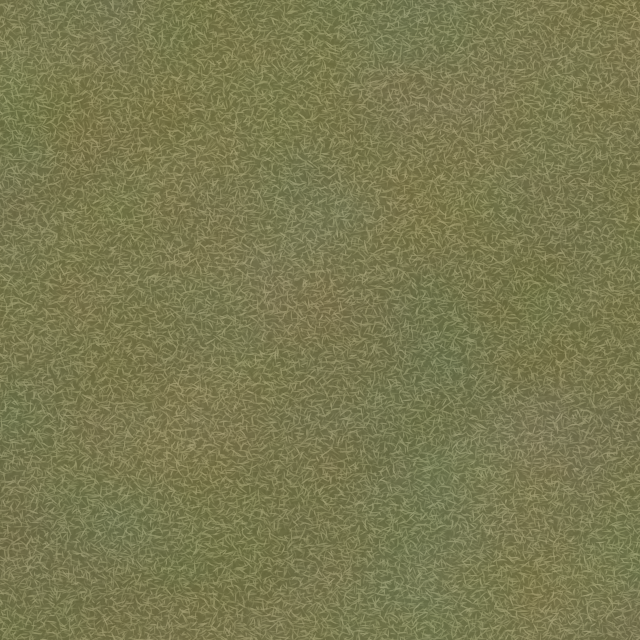
A three.js fragment shader for this texture:

```glsl
// Olive turf: a dense felt of short pale clippings over softly mottled ground.
varying vec2 vUv;

const float PI = 3.14159265;

// Colours
const vec3 GROUND = vec3(0.425, 0.427, 0.270);
const vec3 BLADE_DULL = vec3(0.560, 0.560, 0.385);
const vec3 BLADE_PALE = vec3(0.640, 0.630, 0.465);
const vec3 WARM_TINT = vec3(0.055, -0.020, 0.000);
const vec3 COOL_TINT = vec3(-0.010, 0.000, 0.065);

// Blades: lengths are in cells, widths in canvas units
const float CELLS = 90.0;
const int BLADES_PER_CELL = 4;
const float HALF_LENGTH_MIN = 0.22;
const float HALF_LENGTH_MAX = 0.72;
const float BEND = 0.16;
const float EDGE_INNER = 0.0002;
const float EDGE_OUTER = 0.0018;
const float OPACITY_MIN = 0.25;
const float OPACITY_MAX = 0.85;
const float LEVEL_BIAS = 0.20;

// Ground variation
const float BAND_ANGLE = 0.52;
const vec2 BAND_SCALE = vec2(2.5, 8.0);
const float BAND_STRENGTH = 0.050;
const float TINT_SCALE = 6.0;
const float GRAIN_SCALE = 300.0;
const float GRAIN_STRENGTH = 0.035;

float hash(vec2 p) {
  return fract(sin(dot(p, vec2(127.1, 311.7))) * 43758.5453);
}

vec2 hash2(vec2 p) {
  return vec2(hash(p), hash(p + 57.3));
}

float valueNoise(vec2 p) {
  vec2 cell = floor(p);
  vec2 f = fract(p);
  f = f * f * (3.0 - 2.0 * f);
  float low = mix(hash(cell), hash(cell + vec2(1.0, 0.0)), f.x);
  float high = mix(hash(cell + vec2(0.0, 1.0)), hash(cell + vec2(1.0, 1.0)), f.x);
  return mix(low, high, f.y);
}

float fbm(vec2 p) {
  float sum = 0.0;
  float weight = 0.5;
  for (int i = 0; i < 4; i++) {
    sum += weight * valueNoise(p);
    p = p * 2.03 + 17.7;
    weight *= 0.5;
  }
  return sum / 0.9375;
}

vec2 rotate(vec2 p, float angle) {
  float c = cos(angle);
  float s = sin(angle);
  return vec2(c * p.x + s * p.y, c * p.y - s * p.x);
}

// Coverage of one slightly bowed, tapering blade; p is measured in cells.
float bladeMask(vec2 p, float halfLength, float bend) {
  float along = p.x / halfLength;
  float bow = bend * halfLength * (along * along - 0.4);
  float beyondTip = max(abs(p.x) - halfLength, 0.0);
  float d = length(vec2(beyondTip, p.y - bow)) / CELLS;
  float taper = 1.0 - 0.45 * smoothstep(0.4, 1.0, abs(along));
  return taper * (1.0 - smoothstep(EDGE_INNER, EDGE_OUTER, d));
}

// Lays the blades of the nearby cells over the ground colour.
vec3 layBlades(vec3 color, vec2 uv) {
  vec2 p = uv * CELLS;
  vec2 home = floor(p);
  for (int y = -1; y <= 1; y++) {
    for (int x = -1; x <= 1; x++) {
      vec2 cell = home + vec2(float(x), float(y));
      for (int i = 0; i < BLADES_PER_CELL; i++) {
        vec2 seed = cell + float(i) * vec2(19.19, 7.43);
        vec2 center = cell + hash2(seed + 3.1);
        vec2 shape = hash2(seed + 11.7);
        vec2 look = hash2(seed + 23.9);
        float angle = PI * hash(seed + 41.3);
        angle -= LEVEL_BIAS * sin(2.0 * angle);
        float halfLength = mix(HALF_LENGTH_MIN, HALF_LENGTH_MAX, shape.x);
        float bend = BEND * (2.0 * shape.y - 1.0);
        float mask = bladeMask(rotate(p - center, angle), halfLength, bend);
        float opacity = mix(OPACITY_MIN, OPACITY_MAX, look.x);
        color = mix(color, mix(BLADE_DULL, BLADE_PALE, look.y), mask * opacity);
      }
    }
  }
  return color;
}

void main() {
  // Fine grain under the blades
  vec3 color = GROUND + GRAIN_STRENGTH * (valueNoise(vUv * GRAIN_SCALE) - 0.5);
  color = layBlades(color, vUv);

  // Broad slanting bands and patches of warm and cool tint
  float band = fbm(rotate(vUv, BAND_ANGLE) * BAND_SCALE + 4.0) - 0.5;
  float warm = fbm(vUv * TINT_SCALE + 31.0) - 0.5;
  float cool = fbm(vUv * TINT_SCALE + 73.0) - 0.5;
  color += BAND_STRENGTH * band + WARM_TINT * warm + COOL_TINT * cool;

  gl_FragColor = vec4(color, 1.0);
}
```
